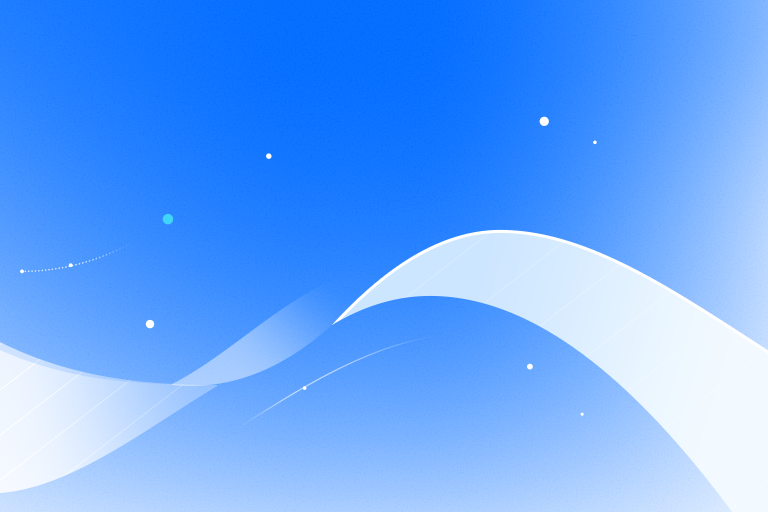
A Shadertoy shader for this background:

```glsl
#define DEEP vec3(0.0, 0.42, 1.0)
#define WHITE vec3(1.0)
#define CYAN vec3(0.25, 0.83, 0.97)
#define PALE vec3(0.80, 0.90, 1.0)
#define FROST vec3(0.95, 0.98, 1.0)
#define GRAIN 0.045
#define GRAIN_CELLS 260.0
#define RIM_WIDTH 0.006
#define STREAK_SLOPE 0.77
#define TRAIL_STEP 0.0066

// x, y and radius of each white dot
const vec3 DOTS[9] = vec3[9](
    vec3(0.525, 0.695, 0.0053), vec3(1.063, 0.763, 0.0090),
    vec3(1.162, 0.722, 0.0034), vec3(0.293, 0.367, 0.0082),
    vec3(0.043, 0.470, 0.0037), vec3(0.138, 0.482, 0.0037),
    vec3(0.595, 0.242, 0.0035), vec3(1.035, 0.284, 0.0056),
    vec3(1.137, 0.191, 0.0030));

float pixel;

float cover(float d) { return clamp(0.5 + d / pixel, 0.0, 1.0); }

float stroke(float d, float halfWidth) {
    float w = max(halfWidth, 0.5 * pixel);
    return cover(w - abs(d)) * min(halfWidth / w, 1.0);
}

// Signed distance below a Hermite curve: ends = (x0, y0, x1, y1)
float below(vec2 p, vec4 ends, vec2 slopes) {
    float span = ends.z - ends.x, t = (p.x - ends.x) / span;
    float rise = ends.w - ends.y, u = 1.0 - t;
    float y = ends.y + rise * t * t * (3.0 - 2.0 * t)
            + span * t * u * (slopes.x * u - slopes.y * t);
    float slope = 6.0 * t * u * rise / span
                + slopes.x * u * (1.0 - 3.0 * t) + slopes.y * t * (3.0 * t - 2.0);
    return (y - p.y) / sqrt(1.0 + slope * slope);
}

vec2 hash2(vec2 c) {
    vec3 q = fract(c.xyx * vec3(0.1031, 0.1030, 0.0973));
    q += dot(q, q.yzx + 33.33);
    return fract((q.xx + q.yz) * q.zy);
}

// Distance to the nearest scattered cell point
float cellular(vec2 p) {
    vec2 cell = floor(p), f = fract(p);
    float nearest = 2.0;
    for (int j = -1; j <= 1; j++)
        for (int i = -1; i <= 1; i++) {
            vec2 o = vec2(i, j);
            nearest = min(nearest, length(o + hash2(cell + o) - f));
        }
    return nearest;
}

vec3 sky(vec2 p) {
    float drop = 1.0 - p.y;
    float haze = 0.02 + 0.65 * pow(max(drop, 0.0), 2.2);
    float right = pow(max((p.x - 0.8) / 0.7, 0.0), 1.7)
                * mix(0.5, 0.68, smoothstep(0.0, 0.5, drop));
    float left = pow(max(1.0 - p.x / 0.6, 0.0), 1.5) * (0.1 + 0.3 * drop);
    float light = 1.0 - (1.0 - haze) * (1.0 - right) * (1.0 - left);
    light += GRAIN * (0.48 - cellular(p * GRAIN_CELLS));
    return mix(DEEP, WHITE, clamp(light, 0.0, 1.0));
}

// Faint diagonal lines repeated across a ribbon
float streaks(vec2 p, float offset, float spacing) {
    float s = STREAK_SLOPE * p.x - p.y - offset;
    float d = (fract(s / spacing + 0.5) - 0.5) * spacing;
    return stroke(d / length(vec2(STREAK_SLOPE, 1.0)), 0.001);
}

void mainImage(out vec4 fragColor, in vec2 fragCoord) {
    pixel = 1.0 / iResolution.y;
    vec2 p = fragCoord / iResolution.xy * vec2(1.5, 1.0);
    vec3 color = sky(p);

    // Thin arc and dotted trail, fading at their ends
    float arc = below(p, vec4(0.453, 0.156, 0.859, 0.344), vec2(0.65, 0.12));
    float arcFade = smoothstep(0.45, 0.58, p.x) * (1.0 - smoothstep(0.62, 0.87, p.x));
    color = mix(color, WHITE, 0.6 * arcFade * stroke(arc, 0.0012));
    float trail = below(p, vec4(0.043, 0.470, 0.264, 0.529), vec2(0.0, 0.55));
    float along = (fract(p.x / TRAIL_STEP) - 0.5) * TRAIL_STEP;
    float trailFade = step(0.043, p.x) * (1.0 - smoothstep(0.15, 0.27, p.x));
    color = mix(color, WHITE, 0.8 * trailFade * cover(0.0014 - length(vec2(along, trail))));

    // Upper edge of the right ribbon, from pinch to crest to border
    float rightTop = p.x < 0.977
        ? below(p, vec4(0.648, 0.365, 0.977, 0.551), vec2(1.1, 0.0))
        : below(p, vec4(0.977, 0.551, 1.5, 0.316), vec2(0.0, -0.64));

    // Translucent twist in the middle
    float twistTop = below(p, vec4(0.336, 0.250, 0.684, 0.463), vec2(0.5, 0.25));
    float twistBase = p.x < 0.648
        ? below(p, vec4(0.336, 0.248, 0.648, 0.365), vec2(-0.1, 0.9)) : rightTop;
    float twist = cover(twistTop) * cover(-twistBase) * step(0.336, p.x) * step(p.x, 0.684);
    float twistFade = 1.0 - smoothstep(0.4, 0.75, p.x + 0.8 * (p.y - 0.35));
    color = mix(color, WHITE, 0.45 * twist * twistFade);

    // Left ribbon with a dimmer, tapering upper rim
    float leftTop = below(p, vec4(0.0, 0.332, 0.424, 0.248), vec2(-0.5, 0.0));
    float leftBase = below(p, vec4(0.0, 0.037, 0.424, 0.246), vec2(0.08, 0.6));
    float leftMask = cover(leftTop) * cover(-leftBase) * step(p.x, 0.424);
    float leftAlpha = mix(0.85, 0.3, smoothstep(0.0, 0.42, p.x));
    leftAlpha *= mix(0.72, 1.0, cover(leftTop - 0.014 * max(1.0 - p.x / 0.336, 0.0)));
    leftAlpha += 0.15 * streaks(p, -0.854, 0.088);
    color = mix(color, WHITE, leftMask * leftAlpha);

    // Right ribbon with a bright upper rim
    float rightBase = p.x < 0.840
        ? below(p, vec4(0.648, 0.365, 0.840, 0.422), vec2(0.6, 0.0))
        : below(p, vec4(0.840, 0.422, 1.430, 0.0), vec2(0.0, -1.35));
    float rightMask = cover(rightTop) * cover(-rightBase) * step(0.648, p.x);
    vec3 body = mix(PALE, FROST, smoothstep(0.85, 1.5, p.x + 0.3 * (0.4 - p.y)));
    body = mix(body, WHITE, 0.25 * streaks(p, 0.320, 0.129));
    body = mix(WHITE, body, cover(rightTop - RIM_WIDTH));
    color = mix(color, body, rightMask);

    // Floating dots
    for (int i = 0; i < 9; i++)
        color = mix(color, WHITE, cover(DOTS[i].z - length(p - DOTS[i].xy)));
    color = mix(color, CYAN, cover(0.0102 - length(p - vec2(0.328, 0.572))));

    fragColor = vec4(color, 1.0);
}
```
